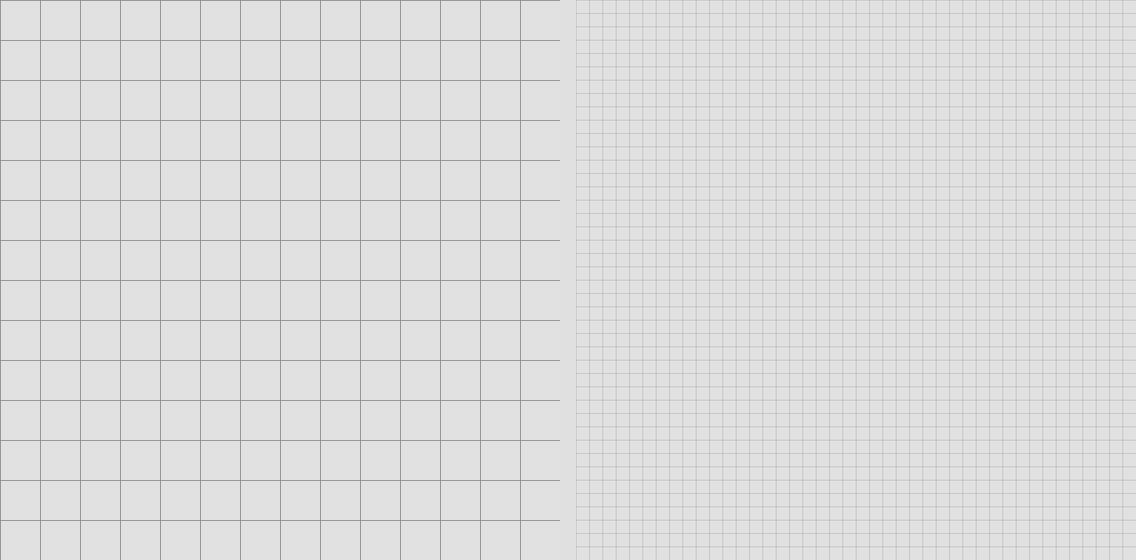
Left, the tile; right, the same tile 3 across and 3 down.
Reproduce this pattern procedurally as a three.js fragment shader.

```glsl
// Square grid of thin grey lines on a flat pale grey ground.
// Each cell carries one line along its left and one along its top edge;
// exact box-filtered coverage keeps the hairlines even at any size.

#define CELLS 14.0            // repeats across and down
#define LINE_WIDTH 0.0182     // line width as a share of one cell
#define GROUND_COLOR vec3(0.882)
#define LINE_COLOR vec3(0.490)

varying vec2 vUv;

// Total line width met between 0 and p, along each axis
vec2 lineIntegral(vec2 p) {
  return floor(p) * LINE_WIDTH + min(fract(p), LINE_WIDTH);
}

// Share of the filter footprint covered by lines, along each axis
vec2 lineCoverage(vec2 p, vec2 footprint) {
  vec2 halfSpan = 0.5 * footprint;
  return (lineIntegral(p + halfSpan) - lineIntegral(p - halfSpan)) / footprint;
}

void main() {
  // Cell units, measured from the upper left corner
  vec2 cell = vec2(vUv.x, 1.0 - vUv.y) * CELLS;
  vec2 footprint = max(fwidth(cell), vec2(0.0001));

  // Union of the vertical and horizontal lines
  vec2 coverage = clamp(lineCoverage(cell, footprint), 0.0, 1.0);
  float grid = 1.0 - (1.0 - coverage.x) * (1.0 - coverage.y);

  gl_FragColor = vec4(mix(GROUND_COLOR, LINE_COLOR, grid), 1.0);
}
```
